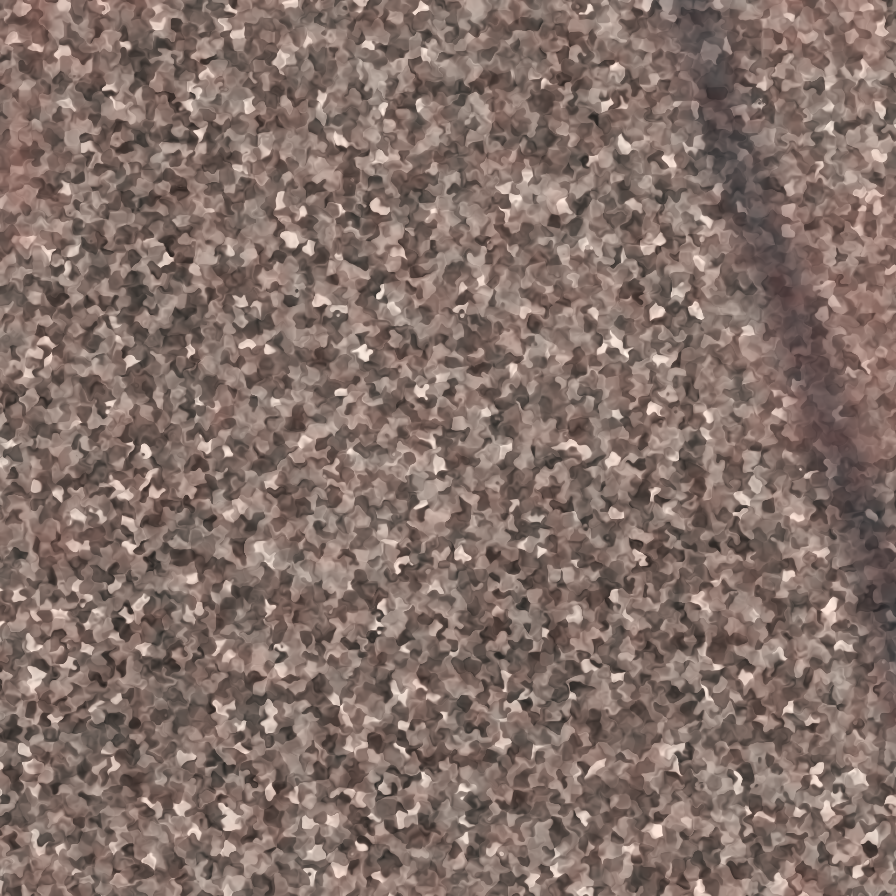
This texture is drawn by a WebGL 2 fragment shader. Its source:

```glsl
#version 300 es
precision highp float;

uniform vec2 u_resolution;
out vec4 fragColor;

#define GRAIN_SCALE 88.0
#define GRAIN_EDGE 15.0
#define GRAIN_CONTRAST 0.42
#define FINE_SCALE 150.0
#define FINE_CONTRAST 0.24
#define CHIP_SHARE 0.06
#define CHIP_GAIN 0.17
#define PATCH_SCALE 4.5
#define FOLD_DEPTH 0.17
#define DARK vec3(0.32, 0.27, 0.25)
#define MID vec3(0.50, 0.42, 0.39)
#define LIGHT vec3(0.79, 0.71, 0.67)

float hash(vec2 p) {
    return fract(sin(dot(p, vec2(127.1, 311.7))) * 43758.5453);
}

vec2 hash2(vec2 p) {
    return vec2(hash(p), hash(p + 57.3));
}

float noise(vec2 p) {
    vec2 i = floor(p);
    vec2 f = fract(p);
    f = f * f * (3.0 - 2.0 * f);
    float bottom = mix(hash(i), hash(i + vec2(1.0, 0.0)), f.x);
    float top = mix(hash(i + vec2(0.0, 1.0)), hash(i + 1.0), f.x);
    return mix(bottom, top, f.y);
}

float fbm(vec2 p) {
    float sum = 0.0;
    float weight = 0.53;
    for (int octave = 0; octave < 4; octave++) {
        sum += weight * noise(p);
        p = mat2(0.8, 0.6, -0.6, 0.8) * p * 2.1 + 13.7;
        weight *= 0.5;
    }
    return sum;
}

// Soft cells of elongated grains: x = shade, y = bright chip coverage
vec2 grains(vec2 p) {
    vec2 cell = floor(p);
    vec2 sum = vec2(0.0);
    float total = 0.0;
    for (int y = -1; y <= 1; y++) {
        for (int x = -1; x <= 1; x++) {
            vec2 id = cell + vec2(x, y);
            vec2 offset = p - id - 0.1 - 0.8 * hash2(id);
            float angle = 6.2832 * hash(id + 19.1);
            vec2 axis = vec2(cos(angle), sin(angle));
            vec2 local = vec2(dot(offset, axis), dot(offset, vec2(-axis.y, axis.x)));
            local *= vec2(0.8, 1.25);
            float weight = exp(-GRAIN_EDGE * dot(local, local));
            float shade = hash(id + 83.7);
            float chip = step(1.0 - CHIP_SHARE, shade);
            sum += weight * vec2(shade, chip);
            total += weight;
        }
    }
    return sum / total;
}

// Soft band around zero with the given half width
float band(float distance, float width) {
    return exp(-distance * distance / (width * width));
}

void main() {
    vec2 uv = gl_FragCoord.xy / u_resolution;

    // Broad patches of shade, warmth and grain strength
    float shadePatch = fbm(uv * PATCH_SCALE + 3.1) - 0.5;
    float warmPatch = smoothstep(0.50, 0.72, fbm(uv * PATCH_SCALE * vec2(1.1, 0.9) + 21.4));
    float strength = 1.0 - 0.3 * warmPatch;

    // Slanted folds: one deep, one faint, with a lit rim between them
    float sway = 0.03 * (noise(uv * 5.0 + 8.0) - 0.5);
    float slant = uv.x - 0.36 * (1.0 - uv.y) + sway;
    float deepFold = band(slant - 0.76, 0.042);
    float faintFold = band(slant - 0.61, 0.035) * smoothstep(0.35, 0.75, uv.y);
    float rim = band(slant - 0.685, 0.035);
    strength *= 1.0 - 0.5 * deepFold;

    // Warped grains with finer mottling
    vec2 warp = vec2(noise(uv * 130.0), noise(uv * 130.0 + 41.0)) - 0.5;
    vec2 grain = grains(uv * GRAIN_SCALE + 0.9 * warp);
    float fine = noise(uv * FINE_SCALE + 2.0 * warp) - 0.5;

    float tone = 0.52 + 0.16 * shadePatch;
    tone += strength * (GRAIN_CONTRAST * (grain.x - 0.5) + FINE_CONTRAST * fine);
    tone += strength * CHIP_GAIN * grain.y;
    tone += 0.035 * rim + 0.02 * warmPatch;
    tone -= FOLD_DEPTH * deepFold + 0.05 * faintFold;

    // Shade ramp through the three main colours, keyed on red
    vec3 color = tone < MID.r
        ? mix(DARK, MID, (tone - DARK.r) / (MID.r - DARK.r))
        : mix(MID, LIGHT, (tone - MID.r) / (LIGHT.r - MID.r));

    // Rosy patches, cool fold and slight tint variation between grains
    float tint = noise(uv * 45.0 + 70.0) - 0.5;
    color += vec3(0.025, -0.012, -0.012) * warmPatch;
    color += vec3(-0.015, 0.0, 0.02) * deepFold;
    color += vec3(0.03, -0.015, -0.02) * tint;

    fragColor = vec4(clamp(color, 0.0, 1.0), 1.0);
}
```
